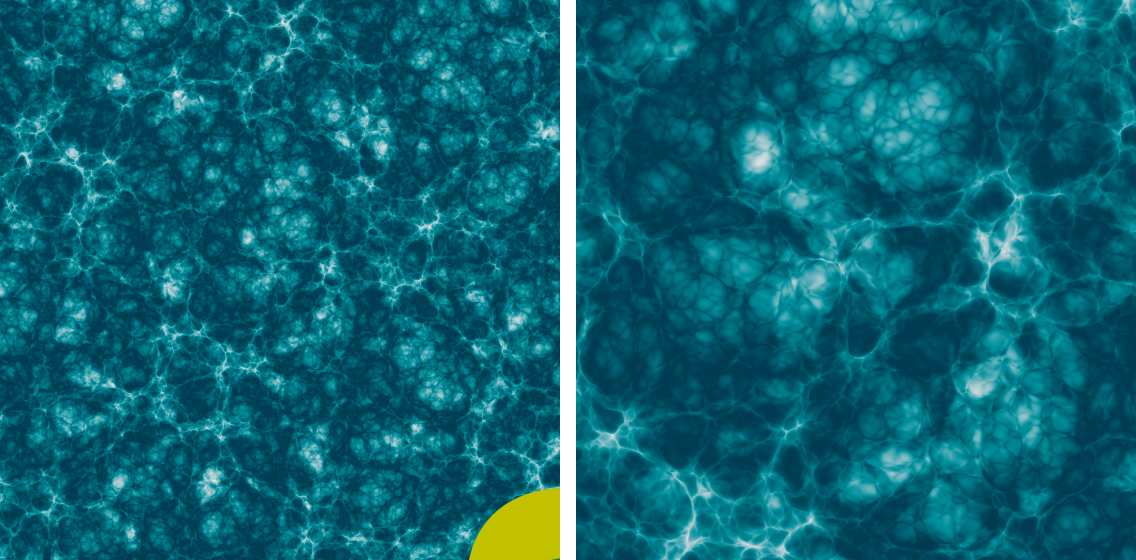
Left: the whole. Right: its middle third, enlarged.
Reproduce this texture procedurally as a WebGL 2 fragment shader.

```glsl
#version 300 es
precision highp float;
// Foamy teal water with a rounded sandbank in the lower right corner.
// The foam is a stack of rotated sine layers, each bent by the ones before it;
// the squared length of their sum is turned into colour by an absorption curve.

uniform vec2 u_resolution;
out vec4 outColor;

const int LAYERS = 13;
const float LAYER_GAIN = 1.2;
const float WAVE_FREQUENCY = 14.0;
const vec3 SAND = vec3(0.755, 0.755, 0.0);
const vec3 GRASS = vec3(0.08, 0.5, 0.1);

mat2 rotation(float angle) {
    float c = cos(angle), s = sin(angle);
    return mat2(c, s, -s, c);
}

// Foam density with a mean close to one.
float foamDensity(vec2 p, float frequency) {
    mat2 turn = rotation(1.0);
    vec2 bend = vec2(0.0);
    vec2 sum = vec2(0.0);
    float scale = 1.0;
    for (int i = 1; i <= LAYERS; i++) {
        float layer = float(i);
        p = turn * p;
        bend = turn * bend;
        vec2 phase = p * frequency * layer * scale + bend + layer * 1.7;
        bend += sin(phase);
        sum += cos(phase) / scale;
        scale *= LAYER_GAIN;
    }
    // Expected squared length of the layered sum.
    float meanSquare = 1.0 / (1.0 - 1.0 / (LAYER_GAIN * LAYER_GAIN));
    return dot(sum, sum) / meanSquare;
}

// Deep teal through turquoise to white.
vec3 waterColor(float density) {
    vec3 absorbed = vec3(2.43, 0.77, 0.685);
    vec3 bleaching = vec3(0.356, 0.238, 0.238);
    float d = pow(density, 1.08);
    return clamp(1.0 - absorbed * exp(-bleaching * d), 0.0, 1.0);
}

// Approximate signed distance to a slightly squared ellipse.
float roundedMound(vec2 p, vec2 center, vec2 radius) {
    const float SQUARENESS = 2.3;
    vec2 q = pow(abs(p - center) / radius, vec2(SQUARENESS));
    return (pow(q.x + q.y, 1.0 / SQUARENESS) - 1.0) * min(radius.x, radius.y);
}

float coverage(float dist, float pixel) {
    return 1.0 - smoothstep(-0.7 * pixel, 0.7 * pixel, dist);
}

void main() {
    float pixel = 1.0 / min(u_resolution.x, u_resolution.y);
    vec2 uv = gl_FragCoord.xy * pixel;

    // Water, averaged over four points per pixel.
    vec3 color = vec3(0.0);
    for (int k = 0; k < 4; k++) {
        vec2 offset = (vec2(k % 2, k / 2) - 0.5) * 0.5 * pixel;
        float density = foamDensity(uv + offset + vec2(0.37, 0.81), WAVE_FREQUENCY);
        color += 0.25 * waterColor(density);
    }

    // Sandbank with a tip of grass.
    vec2 bankCenter = vec2(1.02, -0.05);
    float sand = roundedMound(uv, bankCenter, vec2(0.187, 0.179));
    float grass = roundedMound(uv, bankCenter, vec2(0.08, 0.054));
    color = mix(color, SAND, coverage(sand, pixel));
    color = mix(color, GRASS, coverage(grass, pixel));

    outColor = vec4(color, 1.0);
}
```
